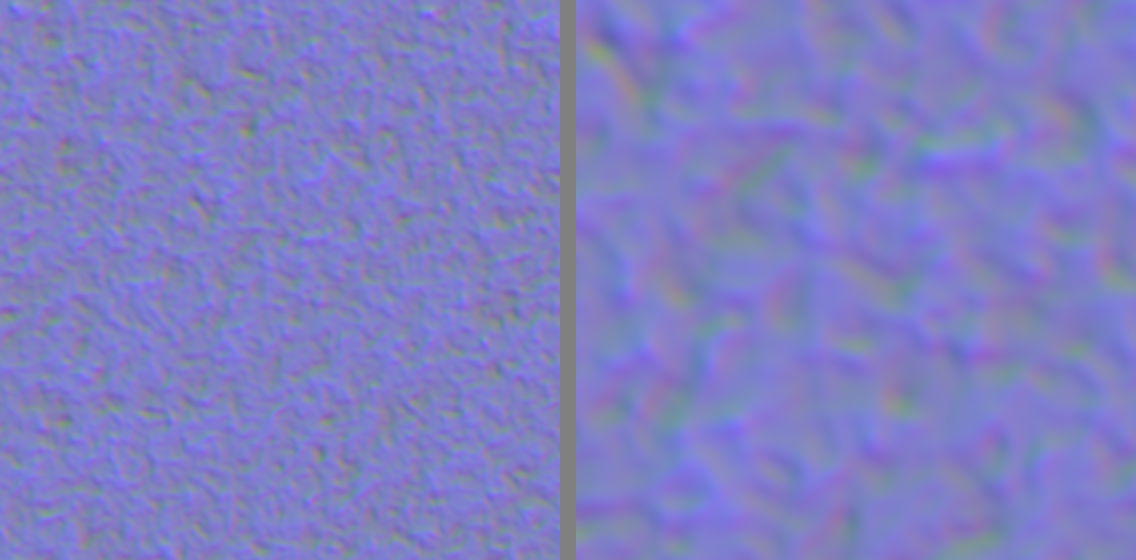
Left, the full canvas; right, a detail of the centre.
Reproduce this texture map procedurally as a WebGL 1 fragment shader.

```glsl
precision highp float;
// Tiling normal map of finely crumpled leather: soft creases in three sizes.

uniform vec2 u_resolution;

#define FLAT_COLOR vec3(0.50, 0.50, 0.796)
#define RELIEF vec2(0.050, 0.052)  // slope strength in red and green
#define HEIGHT_BLUE 0.058          // raised facets turn bluer
#define STEEP_GREY 0.045           // steep flanks turn greyer
#define GREEN_TO_BLUE 0.9          // upward flanks lose blue
#define CREASES_PER_CELL 4
#define CREASE_LENGTH 0.45         // in cells
#define MAIN_ANGLE 0.4             // favoured crease direction, radians
#define BEND 0.5

const float PI = 3.14159265;

vec3 hash3(vec3 p) {
  p = fract(p * vec3(0.1031, 0.1030, 0.0973));
  p += dot(p, p.yxz + 33.33);
  return fract((p.xxy + p.yxx) * p.zyx);
}

// One layer of Gaussian creases on a wrapping grid: xy = slope, z = height.
vec3 creaseLayer(vec2 uv, float cells, float width, float seed) {
  vec2 p = uv * cells;
  vec2 home = floor(p);
  vec3 sum = vec3(0.0);
  for (int j = -1; j <= 1; j++) {
    for (int i = -1; i <= 1; i++) {
      vec2 cell = home + vec2(float(i), float(j));
      vec2 wrapped = mod(cell + 0.5, cells);
      for (int k = 0; k < CREASES_PER_CELL; k++) {
        float id = seed + float(k) * 7.0;
        vec3 place = hash3(vec3(wrapped, id));
        vec3 shape = hash3(vec3(wrapped + 71.0, id + 3.0));

        // Random direction, denser around the main angle
        float turn = place.z - 0.5;
        float angle = MAIN_ANGLE + PI * turn * mix(0.75, 1.0, abs(2.0 * turn));
        vec2 along = vec2(cos(angle), sin(angle));
        vec2 across = vec2(-along.y, along.x);

        // Bent crease coordinates
        vec2 d = p - cell - place.xy;
        float bend = BEND * (shape.y - 0.5);
        float u = dot(d, along);
        float v = dot(d, across) + bend * u * u;
        float len = CREASE_LENGTH * mix(0.7, 1.0, shape.z);

        // Ridges and valleys of similar strength
        float level = 2.0 * shape.x - 1.0;
        float amp = 0.5 * (level + sign(level));

        // Height and its analytic gradient, scaled by the crease width
        float h = amp * exp(-u * u / (len * len) - v * v / (width * width));
        vec2 gradient = along * u / (len * len)
                      + (across + 2.0 * bend * u * along) * v / (width * width);
        sum += vec3(2.0 * h * width * gradient, h);
      }
    }
  }
  return sum;
}

void main() {
  vec2 uv = gl_FragCoord.xy / u_resolution;

  // Long folds, medium wrinkles and fine grain
  vec3 relief = 0.85 * creaseLayer(uv, 11.0, 0.115, 1.0)
              + creaseLayer(uv, 20.0, 0.17, 37.0)
              + 0.75 * creaseLayer(uv, 34.0, 0.25, 83.0);

  // Slope goes to red and green; height and steepness shade the blue
  vec3 color = FLAT_COLOR;
  vec2 tilt = RELIEF * relief.xy;
  color.rg += tilt;
  color.b += HEIGHT_BLUE * relief.z - STEEP_GREY * length(relief.xy)
           - GREEN_TO_BLUE * tilt.y;

  gl_FragColor = vec4(clamp(color, 0.0, 1.0), 1.0);
}
```
